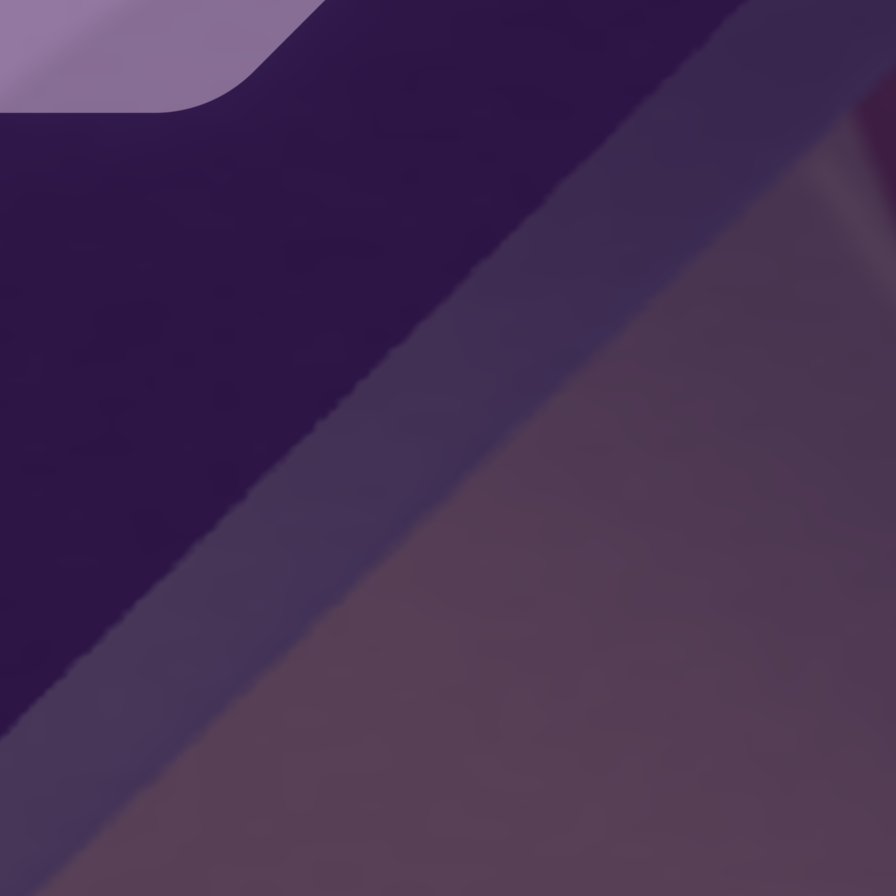
Reproduce this background procedurally as a Shadertoy shader.

```glsl
// A dusky abstract: a deep violet field, a soft slate diagonal band and a
// mauve-brown slope, with a pale rounded panel in the top left corner.
// Built from line distances, a rounded corner distance and value noise.

// Diagonal edges as (height at x = 0, slope)
const vec2 BAND_TOP = vec2(0.176, 0.988);
const vec2 BAND_BOTTOM = vec2(-0.035, 0.962);
const float TOP_SOFTNESS = 0.006;
const float BOTTOM_SOFTNESS = 0.012;
const float EDGE_WOBBLE = 0.005;
const float GRAIN = 0.006;

// Panel corner
const vec2 CORNER_CENTRE = vec2(0.172, 1.031);
const float CORNER_RADIUS = 0.157;

const vec3 VIOLET = vec3(0.176, 0.083, 0.273);
const vec3 VIOLET_GLOW = vec3(0.205, 0.115, 0.315);
const vec3 BAND_LOW = vec3(0.282, 0.212, 0.346);
const vec3 BAND_HIGH = vec3(0.222, 0.148, 0.307);
const vec3 BAND_RIM = vec3(0.235, 0.180, 0.340);
const vec3 SLOPE_WARM = vec3(0.342, 0.250, 0.337);
const vec3 SLOPE_COOL = vec3(0.283, 0.203, 0.315);
const vec3 PLUM = vec3(0.240, 0.115, 0.260);
const vec3 STREAK = vec3(0.335, 0.250, 0.345);
const vec3 PANEL = vec3(0.530, 0.430, 0.580);
const vec3 PANEL_LIGHT = vec3(0.575, 0.470, 0.630);

float hash(vec2 p) {
    vec3 q = fract(vec3(p.xyx) * 0.1031);
    q += dot(q, q.yzx + 33.33);
    return fract((q.x + q.y) * q.z);
}

float valueNoise(vec2 p) {
    vec2 cell = floor(p), f = fract(p);
    f = f * f * (3.0 - 2.0 * f);
    float low = mix(hash(cell), hash(cell + vec2(1, 0)), f.x);
    float high = mix(hash(cell + vec2(0, 1)), hash(cell + vec2(1, 1)), f.x);
    return mix(low, high, f.y);
}

// Signed distance to a sloped line, positive above it
float aboveLine(vec2 p, vec2 line) {
    return (p.y - line.x - line.y * p.x) * inversesqrt(1.0 + line.y * line.y);
}

float segmentDistance(vec2 p, vec2 a, vec2 b) {
    vec2 ab = b - a;
    return length(p - a - ab * clamp(dot(p - a, ab) / dot(ab, ab), 0.0, 1.0));
}

// Region above a floor and left of a 45 degree side, joined by an arc
float panelDistance(vec2 p) {
    vec2 d = p - CORNER_CENTRE;
    bool onArc = d.x > 0.0 && d.x + d.y < 0.0;
    float flatPart = max(-d.y, (d.x - d.y) * 0.7071);
    return (onArc ? length(d) : flatPart) - CORNER_RADIUS;
}

vec3 slopeColor(vec2 p) {
    float cool = smoothstep(0.35, 1.0, 0.5 * p.x + 0.7 * p.y);
    vec3 color = mix(SLOPE_WARM, SLOPE_COOL, cool);
    // Faint ray and dark wedge at the right border
    float ray = segmentDistance(p, vec2(0.92, 0.81), vec2(1.03, 0.645));
    color = mix(color, STREAK, 0.65 * exp(-ray * ray / 0.0006));
    float wedge = aboveLine(p, vec2(3.195, -2.455));
    return mix(color, PLUM, smoothstep(-0.012, 0.022, wedge));
}

vec3 bandColor(vec2 p, float rimDistance) {
    vec3 color = mix(BAND_LOW, BAND_HIGH, smoothstep(0.15, 1.0, 0.5 * (p.x + p.y)));
    return mix(color, BAND_RIM, 0.55 * exp(-abs(rimDistance) / 0.025));
}

void mainImage(out vec4 fragColor, in vec2 fragCoord) {
    vec2 uv = fragCoord / iResolution.xy;
    float pixel = 1.0 / min(iResolution.x, iResolution.y);
    float wobble = (valueNoise(uv * 110.0) - 0.5) * EDGE_WOBBLE;

    // Slope, then the band, then the violet field
    float lower = aboveLine(uv, BAND_BOTTOM) + wobble;
    float upper = aboveLine(uv, BAND_TOP) + wobble;
    float lowerSoft = max(BOTTOM_SOFTNESS, pixel);
    float upperSoft = max(TOP_SOFTNESS, pixel);
    vec3 color = mix(slopeColor(uv), bandColor(uv, lower),
                     smoothstep(-lowerSoft, lowerSoft, lower));

    float panel = panelDistance(uv);
    vec3 field = mix(VIOLET, VIOLET_GLOW, 0.6 * exp(-max(panel, 0.0) / 0.05));
    color = mix(color, field, smoothstep(-upperSoft, upperSoft, upper));

    // Pale panel with a lighter diagonal sheen
    float sheen = smoothstep(-0.015, 0.03, aboveLine(uv, vec2(0.885, 0.75)));
    vec3 panelColor = mix(PANEL, PANEL_LIGHT, sheen);
    color = mix(color, panelColor, 1.0 - smoothstep(-pixel, pixel, panel));

    color += (valueNoise(uv * vec2(24.0, 40.0)) - 0.5) * GRAIN;
    fragColor = vec4(color, 1.0);
}
```
